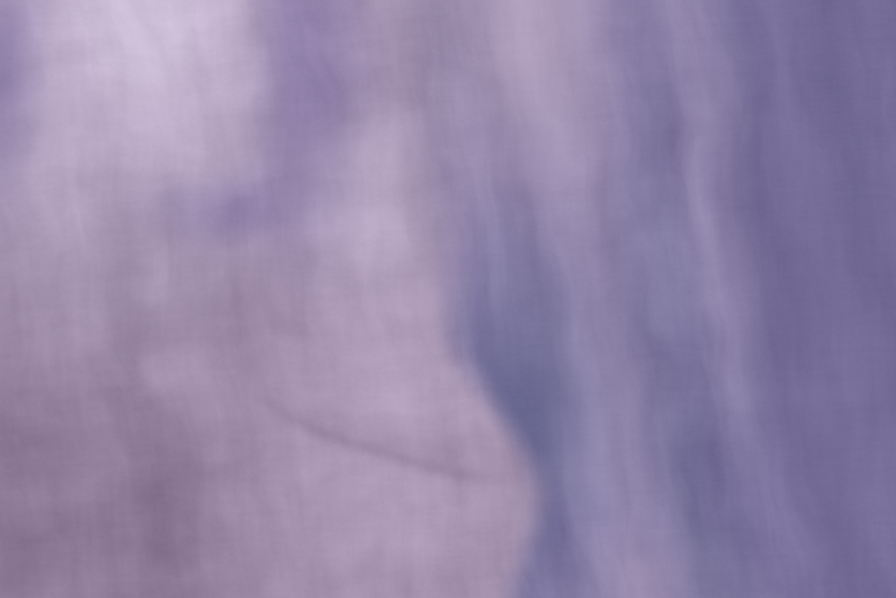
This texture is drawn by a Shadertoy shader. Its source:

```glsl
// Soft folds of lilac cloth: a pale mauve sheet on the left overlaps a slate-blue
// veil on the right. Broad tinted blobs give the light, stretched gradient noise
// gives the slanted streaks, and a soft curved shadow marks the crease.

const vec3 PALE = vec3(0.81, 0.75, 0.85);
const vec3 MAUVE = vec3(0.70, 0.63, 0.74);
const vec3 DUSTY = vec3(0.52, 0.45, 0.56);
const vec3 VIOLET = vec3(0.53, 0.47, 0.65);
const vec3 PERIWINKLE = vec3(0.53, 0.50, 0.66);
const vec3 SLATE = vec3(0.42, 0.39, 0.56);
const vec3 DEEP_BLUE = vec3(0.40, 0.40, 0.56);

vec2 hashGradient(vec2 cell) {
    vec2 q = vec2(dot(cell, vec2(127.1, 311.7)), dot(cell, vec2(269.5, 183.3)));
    return 2.0 * fract(sin(q) * 43758.55) - 1.0;
}

float gradientNoise(vec2 p) {
    vec2 i = floor(p), f = p - i;
    vec2 u = f * f * f * (f * (f * 6.0 - 15.0) + 10.0);
    vec2 e = vec2(0.0, 1.0);
    float low = mix(dot(hashGradient(i), f),
                    dot(hashGradient(i + e.yx), f - e.yx), u.x);
    float high = mix(dot(hashGradient(i + e.xy), f - e.xy),
                     dot(hashGradient(i + e.yy), f - e.yy), u.x);
    return mix(low, high, u.y);
}

float fbm(vec2 p, int octaves) {
    float sum = 0.0, amplitude = 0.5;
    for (int i = 0; i < octaves; i++) {
        sum += amplitude * gradientNoise(p);
        p = 2.03 * p + vec2(17.3, 9.1);
        amplitude *= 0.55;
    }
    return sum;
}

float blob(vec2 p, vec2 center, vec2 radius) {
    vec2 d = (p - center) / radius;
    return exp(-dot(d, d));
}

// Bell-shaped band around a signed distance
float band(float dist, float width) {
    return exp(-dist * dist / (width * width));
}

// Horizontal place where the pale sheet ends
float sheetEdge(float y) {
    float flare = 1.0 - smoothstep(0.17, 0.46, y);
    float tuck = 1.0 - smoothstep(0.0, 0.17, y);
    return 0.76 + 0.14 * flare - 0.04 * tuck;
}

vec3 paleSheet(vec2 p, float streak) {
    vec3 c = mix(MAUVE, DUSTY, 0.42);
    c = mix(c, PALE, blob(p, vec2(0.22, 1.0), vec2(0.26, 0.42)));
    c = mix(c, VIOLET, 0.7 * blob(p, vec2(0.0, 0.88), vec2(0.06, 0.2)));
    c = mix(c, VIOLET, 0.85 * blob(p, vec2(0.52, 0.87), vec2(0.09, 0.30)));
    c = mix(c, VIOLET, 0.7 * blob(p, vec2(0.40, 0.65), vec2(0.14, 0.06)));
    c = mix(c, DUSTY, 0.9 * blob(p, vec2(0.26, 0.10), vec2(0.12, 0.36)));
    c = mix(c, DUSTY, 0.6 * blob(p, vec2(0.0, 0.05), vec2(0.28, 0.45)));
    c = mix(c, DUSTY, 0.6 * blob(p, vec2(0.45, 0.46), vec2(0.09, 0.11)));
    c = mix(c, MAUVE, 0.85 * blob(p, vec2(0.67, 0.38), vec2(0.18, 0.40)));
    c = mix(c, PALE, 0.4 * blob(p, vec2(0.62, 0.68), vec2(0.08, 0.13)));
    c = mix(c, MAUVE, 0.7 * blob(p, vec2(0.30, 0.37), vec2(0.08, 0.06)));
    return c + 0.15 * streak;
}

vec3 blueVeil(vec2 p, float streak) {
    float slant = p.x + 0.14 * p.y;
    vec3 c = mix(SLATE, PERIWINKLE, 0.7 + 1.3 * streak);
    c = mix(c, DEEP_BLUE, 0.85 * blob(p, vec2(0.89, 0.32), vec2(0.13, 0.27)));
    c = mix(c, DEEP_BLUE, 0.6 * band(slant - 1.18, 0.06) * (1.0 - p.y));
    c = mix(c, MAUVE, 0.4 * band(slant - 1.29, 0.07) * smoothstep(0.1, 0.6, p.y));
    c = mix(c, MAUVE, 0.35 * band(slant - 1.08, 0.08));
    c = mix(c, MAUVE, 0.9 * blob(p, vec2(0.88, 1.0), vec2(0.14, 0.34)));
    c = mix(c, MAUVE, 0.3 * blob(p, vec2(1.08, 0.0), vec2(0.14, 0.08)));
    float side = smoothstep(1.20, 1.42, p.x + 0.1 * p.y);
    c = mix(c, SLATE + 0.02, 0.85 * side);
    c = mix(c, PERIWINKLE, 0.2 * band(p.x + 0.2 * p.y - 1.5, 0.025));
    return c + 0.06 * streak;
}

// Curved soft shadow that runs out to the corner of the sheet
float creaseShadow(vec2 p) {
    float curve = 0.195 + 0.64 * (0.9 - p.x) * (0.9 - p.x);
    float reach = smoothstep(0.36, 0.56, p.x) * (1.0 - smoothstep(0.72, 0.91, p.x));
    return reach * (0.6 * band(p.y - curve, 0.013) + 0.4 * band(p.y - curve - 0.02, 0.035));
}

void mainImage(out vec4 fragColor, in vec2 fragCoord) {
    vec2 p = fragCoord / iResolution.xy * vec2(1.5, 1.0);

    // Gentle drift so that no blob looks geometric
    vec2 drift = vec2(fbm(p * vec2(5.0, 3.0), 3), fbm(p * vec2(4.0, 3.0) + 31.0, 3));
    vec2 q = p + 0.09 * drift;

    // Long slanted streaks, with cloudy wisps across them
    vec2 along = vec2(q.x + 0.16 * q.y, q.y);
    float streak = fbm(along * vec2(12.0, 2.2), 5);
    float wisp = fbm(vec2(q.x + q.y, q.y - 0.4 * q.x) * vec2(5.0, 9.0), 5);

    vec3 sheet = paleSheet(q, 0.7 * streak + 0.6 * wisp);
    sheet -= 0.075 * creaseShadow(p + 0.02 * drift);
    vec3 veil = blueVeil(q, streak + 0.35 * wisp);

    // The overlap is firmer below and melts away toward the top
    float softness = mix(0.035, 0.14, smoothstep(0.4, 0.85, p.y));
    float edge = sheetEdge(p.y) + 0.04 * drift.x;
    vec3 color = mix(sheet, veil, smoothstep(-softness, softness, p.x - edge));

    // Faint weave and grain
    float weave = gradientNoise(p * vec2(90.0, 12.0)) + gradientNoise(p * vec2(14.0, 110.0));
    float grain = gradientNoise(p * 210.0);
    fragColor = vec4(color + 0.008 * weave + 0.012 * grain, 1.0);
}
```
